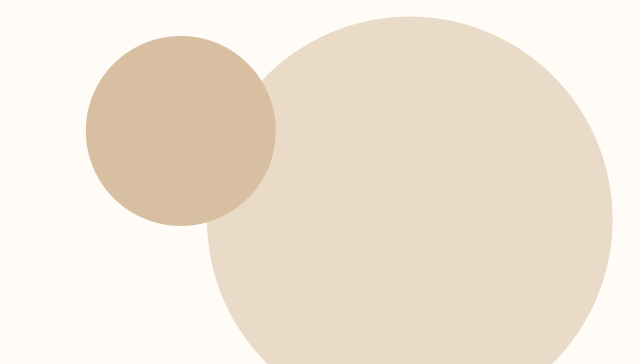
Give the GLSL for this background, as a Shadertoy shader.

```glsl
// Palette
const vec3 CREAM = vec3(1.0, 0.984, 0.963);
const vec3 SAND  = vec3(0.915, 0.857, 0.785);
const vec3 TAN   = vec3(0.851, 0.750, 0.637);

// Discs, in units of canvas height: centre x (from mid-canvas), centre y, radius
const vec3 LARGE_DISC = vec3(0.2466, 0.3973, 0.5571);
const vec3 SMALL_DISC = vec3(-0.3824, 0.6402, 0.2610);

// Signed distance to a disc
float discDistance(vec2 point, vec3 disc) {
    return length(point - disc.xy) - disc.z;
}

// Coverage with an edge one pixel wide
float coverage(float dist, float pixel) {
    return clamp(0.5 - dist / pixel, 0.0, 1.0);
}

void mainImage(out vec4 fragColor, in vec2 fragCoord) {
    float pixel = 1.0 / iResolution.y;
    vec2 point = (fragCoord - vec2(0.5 * iResolution.x, 0.0)) * pixel;

    // Layers from back to front
    vec3 color = CREAM;
    color = mix(color, SAND, coverage(discDistance(point, LARGE_DISC), pixel));
    color = mix(color, TAN, coverage(discDistance(point, SMALL_DISC), pixel));

    fragColor = vec4(color, 1.0);
}
```
